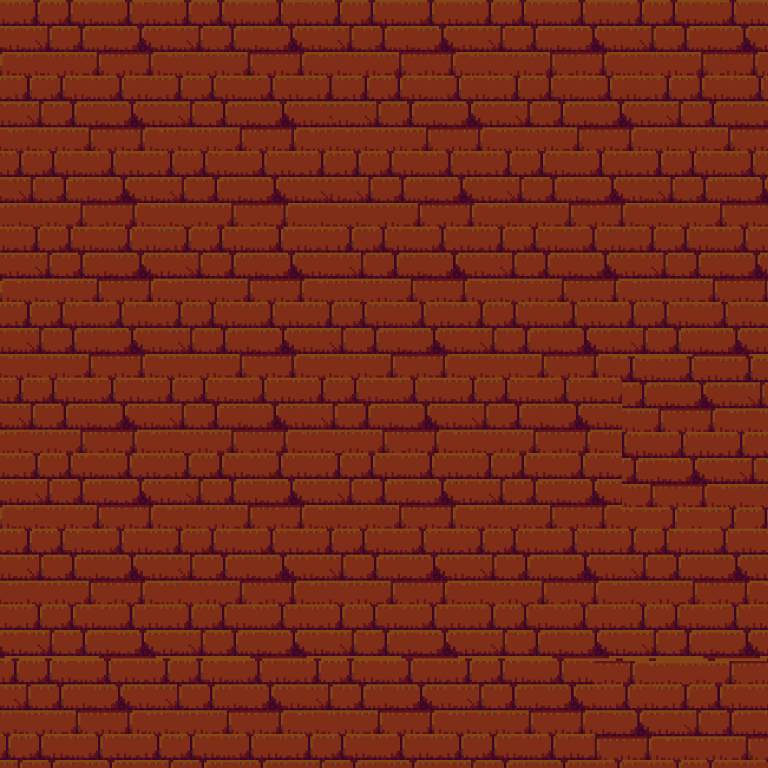
Give the GLSL for this texture, as a WebGL 1 fragment shader.

```glsl
precision highp float;
// Weathered pixel-art brick wall: a 64 x 32 texel tile of three brick courses,
// laid in bands that slide sideways, with a few misaligned patches.
// Layered sines give ragged edges; supersampling smooths the texel borders.

uniform vec2 u_resolution;

#define TEXELS 325.4      // texels across the canvas
#define TILE vec2(64.0, 32.0)
#define COURSE 11.0       // texels per course; the third is cut one short
#define BAND_SLIDE 3.5    // sideways slide between bands
#define DRIP_LEVEL 0.25   // lower gives more highlight drips
#define CHIP_LEVEL 0.05   // lower gives more chips on the lower edge
#define SAMPLES 3

const vec3 BRICK  = vec3(0.50, 0.18, 0.09);
const vec3 OCHRE  = vec3(0.52, 0.27, 0.08);
const vec3 MORTAR = vec3(0.24, 0.02, 0.15);
const vec3 MAROON = vec3(0.40, 0.08, 0.10);
const vec3 PLUM   = vec3(0.31, 0.06, 0.13);
const vec3 TAN    = vec3(0.40, 0.18, 0.12);

// Irregular value in -1..1 along a brick edge
float ragged(float x, float seed) {
  return 0.5 * (sin(2.1 * x + seed) + sin(3.7 * x + 2.3 * seed));
}

bool within(float x, float low, float high) {
  return x >= low && x < high;
}

// Wall position (y down) to tile texel, with band slides and patches
vec2 tileTexel(vec2 p) {
  vec2 origin = vec2(30.0, 0.0);
  if (p.x > 141.0 && within(p.y, 32.0, 96.0)) origin.x = 45.0;
  if (p.x > 141.0 && within(p.y, 96.0, 128.0)) origin.x = 35.0;
  if (p.x > 263.5 && within(p.y, 151.0, 224.0)) origin = vec2(12.0, 151.0);
  if (p.y >= 256.0) origin = vec2(31.0, 256.0);
  if (p.y >= 279.0) origin = vec2(21.0, 279.0);
  if (p.x > 252.0 && p.y >= 280.0) origin = vec2(49.0, 290.0);
  float band = floor((p.y - origin.y) / TILE.y);
  origin.x -= BAND_SLIDE * mod(band, 3.0);
  return floor(mod(p - origin, TILE));
}

vec3 wallColor(vec2 p) {
  vec2 t = tileTexel(p);
  float course = floor((t.y + 0.5) / COURSE);
  float v = t.y - course * COURSE;
  bool longCourse = course > 1.5;

  // Locate the brick: first texel, width and index within its course
  float offset = longCourse ? 12.0 : course * 5.0;
  float x = floor(mod(t.x - offset + 0.5, TILE.x));
  vec2 joints = longCourse ? vec2(22.0, 64.0) : vec2(25.0, 50.0);
  float index = step(joints.x, x) + step(joints.y, x);
  float first = index < 0.5 ? 0.0 : (index < 1.5 ? joints.x : joints.y);
  float last = index < 0.5 ? joints.x : (index < 1.5 ? joints.y : TILE.x);
  float u = x - first;
  float right = last - 1.0 - x;
  float below = COURSE - 1.0 - v;
  float seed = course * 4.1 + 1.3;
  float wear = ragged(x, seed);
  bool damaged = course > 0.5 && !longCourse && within(index, 0.5, 1.5);
  bool shaded = longCourse && index < 0.5;

  // Face with a lit top, drips and left edge
  vec3 color = BRICK;
  if (u < 0.5) color = v < 6.0 ? OCHRE : TAN;
  if (v < 1.5) color = wear > DRIP_LEVEL ? OCHRE : (wear < -0.5 ? TAN : color);
  if (v < 0.5) color = shaded ? MAROON : OCHRE;

  // Chips along the lower edge and in the lower right corner
  float chip = ragged(x, seed + 2.7);
  if (below < 1.5 && chip > CHIP_LEVEL) color = MAROON;
  if (below < 2.5 && chip > 0.62) color = MAROON;
  if (right + below < 4.0 + wear) color = MAROON;
  if (right + below < 2.5) color = PLUM;

  // Broken corner and a slanting crack on the worn brick
  if (damaged) {
    if (u + below < 5.5 + wear) color = PLUM;
    if (u + below < 4.0) color = MORTAR;
    if (abs(right - below - 1.0) < 0.6 && below < 4.5) color = MAROON;
  }

  // Mortar joints, thin beside the worn brick and in the long course
  bool thin = damaged || longCourse;
  if (right < 0.5) color = thin ? PLUM : MORTAR;
  if (right < 1.5 && !thin && (v < 0.5 || v > 6.5)) color = PLUM;
  if (right < 0.5 && v > 7.5) color = MORTAR;
  if (u < 0.5 && (v < 0.5 || below < 1.5)) color = PLUM;
  if (below < 0.5) color = wear > -0.15 ? MORTAR : PLUM;
  return color;
}

void main() {
  vec3 sum = vec3(0.0);
  for (int j = 0; j < SAMPLES; j++) {
    for (int i = 0; i < SAMPLES; i++) {
      vec2 jitter = (vec2(float(i), float(j)) + 0.5) / float(SAMPLES) - 0.5;
      vec2 uv = (gl_FragCoord.xy + jitter) / u_resolution;
      sum += wallColor(TEXELS * vec2(uv.x, 1.0 - uv.y));
    }
  }
  gl_FragColor = vec4(sum / float(SAMPLES * SAMPLES), 1.0);
}
```
